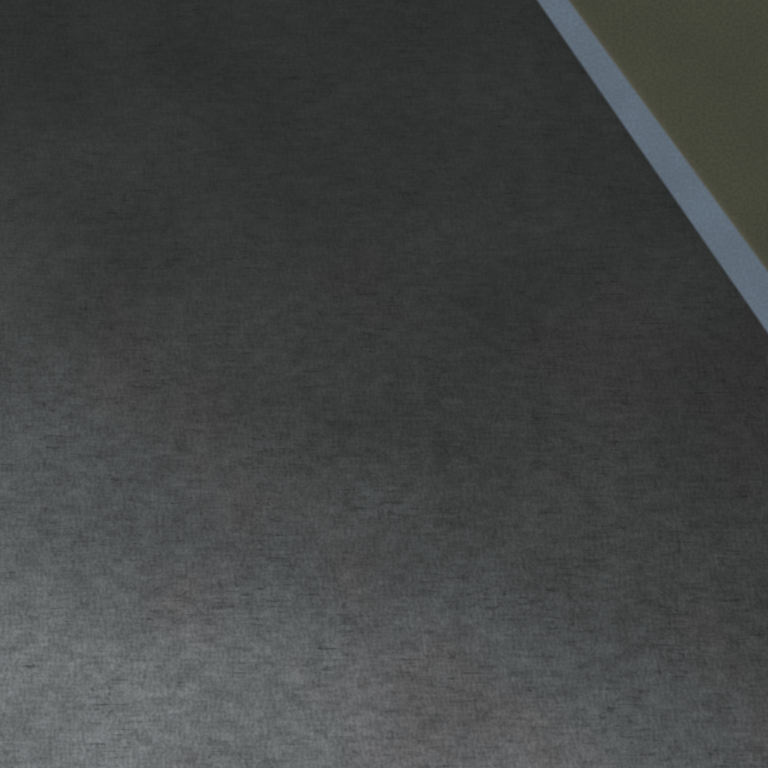
Give the GLSL for this texture, as a WebGL 2 fragment shader.

```glsl
#version 300 es
precision highp float;

uniform vec2 u_resolution;
out vec4 fragColor;

// Floor light
const vec3 FLOOR_DARK = vec3(0.192, 0.199, 0.198);
const vec3 GLOW = vec3(0.238, 0.243, 0.249);
const vec3 WARM_STAIN = vec3(0.006, -0.004, -0.003);
const float GLOW_REACH = 0.50;
const float GLOW_SLANT = 0.42;

// Floor weave
const vec2 THREAD_FREQ = vec2(34.0, 190.0);
const vec2 PILE_FREQ = vec2(210.0, 80.0);
const vec2 DASH_FREQ = vec2(36.0, 210.0);
const vec2 SPECK_FREQ = vec2(85.0, 120.0);
const vec2 MOTTLE_FREQ = vec2(36.0, 50.0);
const float GRAIN_FREQ = 230.0;

// Skirting strip and wall
const vec3 STRIP = vec3(0.372, 0.422, 0.470);
const vec3 WALL = vec3(0.268, 0.272, 0.226);
const vec3 WALL_RIM = vec3(0.355, 0.345, 0.300);
const vec2 STRIP_LOW = vec2(0.699, 0.6935);  // x at the top, run per unit of drop
const vec2 STRIP_HIGH = vec2(0.740, 0.7345);
const float EDGE_SOFT = 0.0026;

vec2 gradientAt(ivec2 cell) {
    uint h = uint(cell.x) * 1597u ^ uint(cell.y) * 51749u;
    h = (h ^ (h >> 15u)) * 73244475u;
    h = (h ^ (h >> 13u)) * 73244475u;
    h ^= h >> 16u;
    float angle = float(h & 65535u) * (6.2831853 / 65536.0);
    return vec2(cos(angle), sin(angle));
}

float gradientNoise(vec2 p) {
    ivec2 i = ivec2(floor(p));
    vec2 f = fract(p);
    vec2 w = f * f * f * (f * (f * 6.0 - 15.0) + 10.0);
    float a = dot(gradientAt(i), f);
    float b = dot(gradientAt(i + ivec2(1, 0)), f - vec2(1, 0));
    float c = dot(gradientAt(i + ivec2(0, 1)), f - vec2(0, 1));
    float d = dot(gradientAt(i + ivec2(1, 1)), f - vec2(1, 1));
    return mix(mix(a, b, w.x), mix(c, d, w.x), w.y);
}

float fbm(vec2 p) {
    float sum = 0.0;
    float amp = 1.0;
    for (int i = 0; i < 4; i++) {
        sum += amp * gradientNoise(p);
        p = mat2(1.6, 1.2, -1.2, 1.6) * p + 7.3;
        amp *= 0.5;
    }
    return sum;
}

// Signed distance to a slanted edge, positive on the wall side
float edgeDistance(vec2 p, vec2 edge) {
    return (p.x - edge.x - (1.0 - p.y) * edge.y) / length(vec2(1.0, edge.y));
}

float weave(vec2 p) {
    // Rows tighten towards the far side
    vec2 q = vec2(p.x * (1.0 + 0.15 * p.y), p.y * (1.0 + 0.2 * p.y));
    float threads = gradientNoise(q * THREAD_FREQ + 3.1);
    float pile = gradientNoise(q * PILE_FREQ + 17.7);
    float grain = gradientNoise(q * GRAIN_FREQ + 41.3);
    float mottle = fbm(q * MOTTLE_FREQ + 9.4);
    // Dark marks gather in loose groups
    float groups = smoothstep(-0.3, 0.4, gradientNoise(q * 13.0 + 22.6));
    float dashes = smoothstep(0.20, 0.55, gradientNoise(q * DASH_FREQ + 63.9));
    float specks = smoothstep(0.20, 0.55, gradientNoise(q * SPECK_FREQ + 87.2));
    float marks = groups * (0.13 * dashes + 0.13 * specks);
    return 0.09 * threads + 0.11 * pile + 0.12 * grain + 0.11 * mottle - marks;
}

vec3 floorColour(vec2 p) {
    float s = (p.y + GLOW_SLANT * p.x) / GLOW_REACH;
    float glow = exp(-s * s);
    float clouds = fbm(p * vec2(5.0, 6.5) + 2.6);
    float stain = smoothstep(0.0, 0.5, fbm(p * 4.5 + 31.2)) * smoothstep(0.95, 0.60, p.y);
    vec3 colour = FLOOR_DARK + GLOW * glow;
    colour *= 1.0 + 0.10 * clouds - 0.06 * smoothstep(0.75, 1.0, p.y);
    colour += WARM_STAIN * stain;
    float contrast = mix(0.70, 1.10, smoothstep(0.9, 0.2, p.y));
    return colour * (1.015 + contrast * weave(p));
}

void main() {
    vec2 p = gl_FragCoord.xy / u_resolution;
    float soft = max(EDGE_SOFT, 0.8 / min(u_resolution.x, u_resolution.y));
    float low = edgeDistance(p, STRIP_LOW);
    float high = edgeDistance(p, STRIP_HIGH);
    float grain = gradientNoise(p * GRAIN_FREQ + 5.7);

    // Floor, with a faint shadow under the strip
    vec3 colour = floorColour(p);
    colour *= 1.0 - 0.06 * exp(-abs(low) / 0.010);

    // Strip
    vec3 strip = STRIP * (1.0 + 0.07 * grain + 0.04 * fbm(p * 20.0));
    colour = mix(colour, strip, smoothstep(-soft, soft, low));

    // Wall with a pale rim
    vec3 wall = WALL * (1.0 + 0.10 * grain + 0.05 * fbm(p * 9.0));
    wall = mix(wall, WALL_RIM, 0.8 * exp(-abs(high) / 0.004));
    colour = mix(colour, wall, smoothstep(-soft, soft, high));

    fragColor = vec4(colour, 1.0);
}
```
